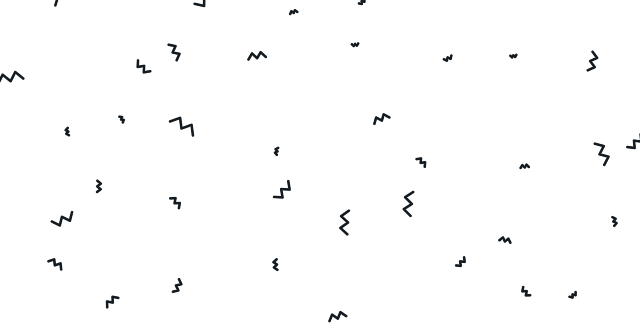
This pattern is drawn by a WebGL 2 fragment shader. Its source:

```glsl
#version 300 es
precision highp float;

// Sparse confetti of small dark zigzag strokes on white paper.
// A jittered grid gives each cell one four-stroke zigzag of random place,
// length and angle, drawn as round-capped segments of constant thickness.

uniform vec2 u_resolution;
out vec4 fragColor;

const vec3 PAPER = vec3(1.0);
const vec3 INK = vec3(0.075, 0.105, 0.13);

// All lengths are fractions of the canvas height.
const float CELL_SIZE = 0.235;
const float JITTER = 0.84;
const float MIN_LENGTH = 0.018;
const float MAX_LENGTH = 0.088;
const float HALF_THICKNESS = 0.0039;
const float ZIGZAG_RATIO = 0.31;   // zigzag height over its length
const int STROKES = 4;
const float TAU = 6.2831853;

// Two random values in 0..1 for a cell; the seed picks independent pairs.
vec2 hash2(vec2 cell, float seed) {
    vec3 p = fract(vec3(cell.xyx + seed) * vec3(0.1031, 0.1030, 0.0973));
    p += dot(p, p.yzx + 33.33);
    return fract((p.xx + p.yz) * p.zy);
}

mat2 rotation(float angle) {
    float c = cos(angle), s = sin(angle);
    return mat2(c, s, -s, c);
}

float segmentDistance(vec2 p, vec2 a, vec2 b) {
    vec2 ab = b - a;
    float t = clamp(dot(p - a, ab) / dot(ab, ab), 0.0, 1.0);
    return length(p - a - ab * t);
}

// Corner i of a centred zigzag lying along the x axis.
vec2 zigzagCorner(int i, float span) {
    float along = float(i) / float(STROKES) - 0.5;
    float side = (i % 2 == 0) ? 0.5 : -0.5;
    return span * vec2(along, side * ZIGZAG_RATIO);
}

float zigzagDistance(vec2 p, float span) {
    float nearest = 1e3;
    for (int i = 0; i < STROKES; i++) {
        vec2 a = zigzagCorner(i, span);
        vec2 b = zigzagCorner(i + 1, span);
        nearest = min(nearest, segmentDistance(p, a, b));
    }
    return nearest;
}

// Distance to the zigzag that belongs to one grid cell.
float cellMarkDistance(vec2 p, vec2 cell, float cellSize) {
    vec2 offset = (hash2(cell, 17.0) - 0.5) * JITTER;
    vec2 center = (cell + 0.5 + offset) * cellSize;
    vec2 shape = hash2(cell, 59.0);
    float span = mix(MIN_LENGTH, MAX_LENGTH, pow(shape.x, 2.2));  // mostly small
    return zigzagDistance(rotation(shape.y * TAU) * (p - center), span);
}

// Nearest mark among the surrounding cells.
float scatterDistance(vec2 p, float cellSize) {
    vec2 home = floor(p / cellSize);
    float nearest = 1e3;
    for (int y = -1; y <= 1; y++) {
        for (int x = -1; x <= 1; x++) {
            vec2 cell = home + vec2(x, y);
            nearest = min(nearest, cellMarkDistance(p, cell, cellSize));
        }
    }
    return nearest;
}

void main() {
    vec2 p = gl_FragCoord.xy / u_resolution.y;
    float edge = 0.6 / u_resolution.y;   // antialiasing half-width
    float d = scatterDistance(p, CELL_SIZE) - HALF_THICKNESS;
    float coverage = 1.0 - smoothstep(-edge, edge, d);
    fragColor = vec4(mix(PAPER, INK, coverage), 1.0);
}
```
